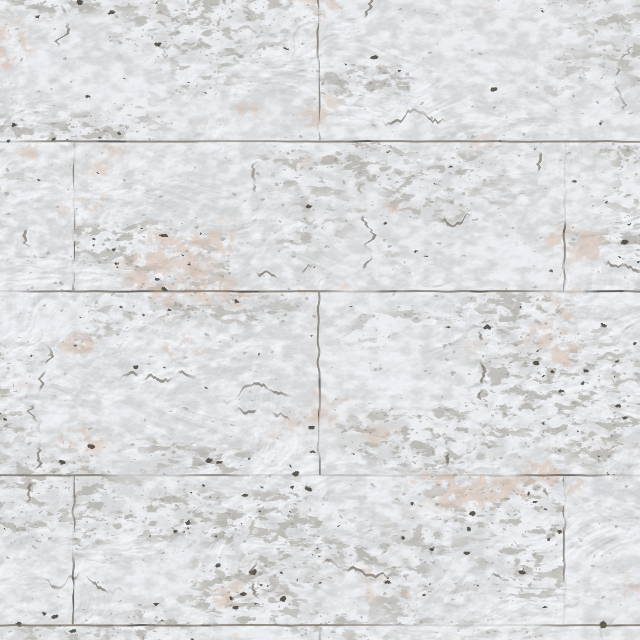
Reproduce this texture procedurally as a WebGL 1 fragment shader.

```glsl
precision highp float;

// Whitewashed stone wall: long blocks in half-bond courses under flaking paint.
// Layered noise gives embossed wrinkles and speckled stains, cellular noise the
// pits, and a loop of wobbling segments the cracks; thin joints go on top.

#define WASH vec3(0.925, 0.934, 0.948)
#define DUST vec3(0.845, 0.85, 0.855)
#define STAIN vec3(0.66, 0.645, 0.61)
#define RUST vec3(0.84, 0.75, 0.69)
#define GAP vec3(0.27, 0.25, 0.22)
#define BLOCK_LENGTH 0.767
#define COURSE_PITCH 0.252
#define JOINT_WIDTH 0.0006
#define CRACK_WIDTH 0.0007
#define RELIEF 0.13
#define PIT_DENSITY 0.11

uniform vec2 u_resolution;

float hash(vec2 p) {
  vec3 q = fract(p.xyx * 0.1031);
  q += dot(q, q.yzx + 33.33);
  return fract((q.x + q.y) * q.z);
}

float noise(vec2 p) {
  vec2 i = floor(p), f = fract(p);
  f = f * f * (3.0 - 2.0 * f);
  vec2 e = vec2(1.0, 0.0);
  return mix(mix(hash(i), hash(i + e), f.x),
             mix(hash(i + e.yx), hash(i + e.xx), f.x), f.y);
}

float fbm(vec2 p) {
  float sum = 0.0, amp = 0.52;
  for (int i = 0; i < 5; i++) {
    sum += amp * noise(p);
    p = mat2(1.6, 1.2, -1.2, 1.6) * p + 11.7;
    amp *= 0.5;
  }
  return sum;
}

// Height of the paint: sharp flake edges, folded wrinkles and grain
float relief(vec2 p) {
  vec2 q = p * vec2(13.0, 20.0);
  q += 1.8 * vec2(noise(q * 0.8), noise(q * 0.8 + 7.3));
  float flakes = smoothstep(0.47, 0.55, fbm(q));
  float folds = abs(2.0 * fbm(q * 2.3 + 5.0) - 1.0);
  return 0.3 * flakes + 0.7 * folds + 0.55 * fbm(p * vec2(85.0, 120.0));
}

// Cellular pits: a share of the cells holds one round hole each
float pits(vec2 p, float density) {
  vec2 cell = floor(p);
  float cover = 0.0;
  for (int y = -1; y <= 1; y++) {
    for (int x = -1; x <= 1; x++) {
      vec2 id = cell + vec2(float(x), float(y));
      vec2 centre = id + vec2(hash(id + 3.1), hash(id + 8.7));
      float size = hash(id + 15.3);
      float radius = 0.08 + 0.26 * size * size;
      float hole = 1.0 - smoothstep(radius - 0.08, radius + 0.1, length(p - centre));
      cover = max(cover, hole * step(hash(id + 27.9), density));
    }
  }
  return cover;
}

// Cracks, one per grid cell: x is the dark line, y its bright lip
vec2 cracks(vec2 p, float px) {
  vec2 result = vec2(0.0);
  for (int i = 0; i < 25; i++) {
    float n = float(i);
    vec2 seed = vec2(n * 3.0 + 5.0, 41.0);
    vec2 start = vec2(mod(n, 5.0), floor(n / 5.0));
    vec2 q = p - (start + vec2(hash(seed), hash(seed + 1.0))) / 5.0;
    if (hash(seed + 2.0) > 0.65) q = q.yx;
    q.x += 0.03 * (noise(vec2(q.y * 24.0, n * 9.0)) - 0.5)
         + 0.012 * (noise(vec2(q.y * 90.0, n * 5.0)) - 0.5)
         + 0.005 * (noise(vec2(q.y * 260.0, n * 7.0)) - 0.5);
    float reach = mix(0.02, 0.085, hash(seed + 4.0));
    float fade = 1.0 - smoothstep(reach * 0.6, reach, abs(q.y));
    fade *= smoothstep(0.2, 0.75, noise(vec2(q.y * 75.0, n + 70.0)));
    float width = CRACK_WIDTH * (0.3 + 1.8 * noise(q.yy * 90.0 + n));
    result.x = max(result.x, fade * (1.0 - smoothstep(width, width + 1.5 * px, abs(q.x))));
    result.y = max(result.y, fade * (1.0 - smoothstep(0.0, 0.003, abs(q.x - 0.003))));
  }
  return result;
}

float jointHeight(float k) {
  return 0.023 + COURSE_PITCH * k - 0.0205 * sin(2.0944 * k);
}

void main() {
  float px = 1.0 / min(u_resolution.x, u_resolution.y);
  vec2 p = gl_FragCoord.xy * px;

  // Courses, blocks and signed distances to the nearest joints
  float row = -2.0, dy = 1.0, bedHeight = 0.0;
  for (int i = -1; i < 5; i++) {
    float h = jointHeight(float(i));
    row += step(h, p.y);
    if (abs(p.y - h) < abs(dy)) { dy = p.y - h; bedHeight = h; }
  }
  float along = (p.x - 0.115 - 0.383 * mod(row, 2.0)) / BLOCK_LENGTH;
  vec2 block = vec2(floor(along), row);
  float dx = (fract(along + 0.5) - 0.5) * BLOCK_LENGTH;
  dx += 0.004 * (noise(vec2(p.y * 60.0, row)) - 0.5);
  dy += 0.0012 * (noise(vec2(p.x * 40.0, bedHeight * 50.0)) - 0.5);

  // Paint tone and embossed light from the upper left, shadows tinted warm
  vec2 light = vec2(-0.0010, 0.0014);
  float rough = smoothstep(0.36, 0.64, fbm(p * vec2(5.0, 8.0) + 3.0));
  float slope = (relief(p - light) - relief(p + light)) * mix(0.4, 1.2, rough);
  float mottle = 0.3 * fbm(p * vec2(7.0, 13.0) + 20.0) + 0.7 * fbm(p * vec2(60.0, 95.0));
  vec3 color = mix(WASH, DUST, smoothstep(0.34, 0.7, mottle));
  color += RELIEF * clamp(slope, -0.6, 0.35);
  color = mix(color, STAIN, 0.4 * smoothstep(0.25, 0.8, -slope));

  // Worn patches differ by block: fine stained speckle and rare faint rust
  float worn = smoothstep(0.48, 0.68, fbm(p * vec2(5.0, 10.0) + hash(block) * 37.0));
  vec2 warp = 0.008 * vec2(noise(p * 60.0), noise(p * 60.0 + 17.0));
  float streak = smoothstep(0.52, 0.68, fbm((p + warp) * vec2(58.0, 120.0) + 9.0));
  color = mix(color, STAIN, streak * (0.07 + 0.55 * worn));
  float rust = smoothstep(0.66, 0.76, fbm(p * vec2(8.0, 13.0) + 52.0));
  color = mix(color, RUST, 0.55 * rust * smoothstep(0.4, 0.6, fbm(p * 85.0)));

  // Small stained pores and sparse, ragged deep pits
  vec2 ragged = 0.007 * (vec2(fbm(p * 160.0), fbm(p * 160.0 + 31.0)) - 0.5);
  float pores = pits((p + ragged) * vec2(105.0, 160.0), 0.04 + 0.25 * worn);
  float deep = pits((p + ragged) * vec2(58.0, 84.0), PIT_DENSITY * (0.1 + rough * worn));
  color = mix(color, STAIN * 0.9, 0.5 * pores);
  color = mix(color, GAP, 0.85 * deep);

  // Cracks
  vec2 crack = cracks(p, px);
  color += 0.03 * crack.y;
  color = mix(color, GAP * 1.6, 0.65 * crack.x);

  // Joints: upper beds stand more open, others are partly painted shut
  float bedOpen = smoothstep(0.4, 0.8, noise(vec2(p.x * 9.0, bedHeight * 90.0))
                + 0.3 * smoothstep(0.3, 0.5, bedHeight));
  float headOpen = smoothstep(0.35, 0.8, noise(vec2(p.y * 19.0, block.x * 7.0 + 4.0)));
  float bed = 1.0 - smoothstep(JOINT_WIDTH, JOINT_WIDTH + 1.2 * px, abs(dy));
  float head = 1.0 - smoothstep(JOINT_WIDTH, JOINT_WIDTH + 1.2 * px, abs(dx));
  float lip = 1.0 - smoothstep(0.0, 0.004, abs(dy + 0.004));
  color += 0.02 * lip * bedOpen;
  float joint = max(bed * mix(0.15, 0.7, bedOpen), head * mix(0.1, 0.7, headOpen));
  float hollow = smoothstep(0.66, 0.76, noise(p * 28.0 + 13.0));
  color = mix(color, GAP * mix(1.6, 0.6, hollow), joint);

  gl_FragColor = vec4(clamp(color, 0.0, 0.96), 1.0);
}
```
